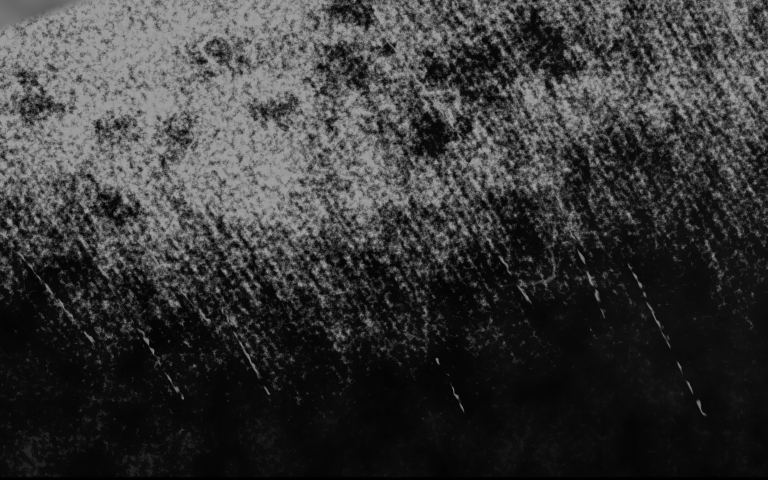
Give the GLSL for this texture, as a Shadertoy shader.

```glsl
// Worn dark metal: pale eroded coating, diagonal scratches and shadowed lower half.

const vec2 SCRATCH_DIR = vec2(0.55, -0.835);

// Dark blots in the coating: centre and radius.
const vec3 BLOTS[11] = vec3[11](
    vec3(0.07, 0.80, 0.060), vec3(0.46, 0.885, 0.060), vec3(0.58, 0.765, 0.050),
    vec3(0.72, 0.84, 0.085), vec3(0.35, 0.71, 0.065), vec3(0.24, 0.57, 0.040),
    vec3(0.73, 0.98, 0.050), vec3(0.91, 0.72, 0.065), vec3(0.97, 0.85, 0.080),
    vec3(0.23, 0.74, 0.035), vec3(1.14, 0.90, 0.085));

// Long bright scratches: start and end.
const vec4 SCRATCHES[9] = vec4[9](
    vec4(0.96, 0.59, 1.11, 0.36), vec4(1.15, 0.62, 1.26, 0.34),
    vec4(1.31, 0.45, 1.47, 0.13), vec4(0.14, 0.55, 0.38, 0.17),
    vec4(0.27, 0.52, 0.46, 0.30), vec4(0.91, 0.25, 0.97, 0.14),
    vec4(0.01, 0.51, 0.20, 0.28), vec4(0.79, 0.94, 1.03, 0.62),
    vec4(0.46, 0.36, 0.56, 0.18));

vec2 hashGradient(vec2 cell) {
    vec3 h = fract(vec3(cell.xyx) * vec3(0.1031, 0.1030, 0.0973));
    h += dot(h, h.yzx + 33.33);
    float angle = 6.2832 * fract((h.x + h.y) * h.z);
    return vec2(cos(angle), sin(angle));
}

float gradientNoise(vec2 p) {
    vec2 i = floor(p), f = p - i;
    vec2 u = f * f * f * (f * (f * 6.0 - 15.0) + 10.0);
    float a = dot(hashGradient(i), f);
    float b = dot(hashGradient(i + vec2(1, 0)), f - vec2(1, 0));
    float c = dot(hashGradient(i + vec2(0, 1)), f - vec2(0, 1));
    float d = dot(hashGradient(i + 1.0), f - 1.0);
    return 1.4 * mix(mix(a, b, u.x), mix(c, d, u.x), u.y);
}

float fbm(vec2 p, int octaves) {
    float sum = 0.0, amplitude = 0.6;
    for (int i = 0; i < octaves; i++) {
        sum += amplitude * gradientNoise(p);
        p = mat2(1.6, 1.2, -1.2, 1.6) * p + 17.3;
        amplitude *= 0.65;
    }
    return sum;
}

// x runs across the scratches, y along them; they steepen to the right.
vec2 scratchSpace(vec2 p) {
    vec2 dir = normalize(SCRATCH_DIR - vec2(0.05 * p.x, 0.0));
    return vec2(dot(p, vec2(-dir.y, dir.x)), dot(p, dir));
}

float segmentDistance(vec2 p, vec2 a, vec2 b) {
    vec2 ab = b - a;
    return length(p - a - ab * clamp(dot(p - a, ab) / dot(ab, ab), 0.0, 1.0));
}

// Lower border of the pale coating.
float coatingEdge(float x) {
    return 0.43 + 0.25 * smoothstep(0.6, 1.35, x) + 0.11 * smoothstep(0.35, 0.0, x);
}

float blotMask(vec2 p, float roughness) {
    float mask = 0.0;
    for (int i = 0; i < BLOTS.length(); i++) {
        float d = length((p - BLOTS[i].xy) * vec2(0.85, 1.15)) / BLOTS[i].z;
        mask = max(mask, smoothstep(1.35, 0.1, d + 1.3 * roughness));
    }
    return mask;
}

float scratchMask(vec2 p, float wobble, float breakup) {
    float mask = 0.0;
    for (int i = 0; i < SCRATCHES.length(); i++) {
        float d = segmentDistance(p + 0.0025 * wobble, SCRATCHES[i].xy, SCRATCHES[i].zw);
        mask = max(mask, smoothstep(0.0045, 0.0005, d + 0.002 * wobble));
    }
    return mask * smoothstep(-0.25, 0.3, breakup);
}

void mainImage(out vec4 fragColor, in vec2 fragCoord) {
    vec2 p = fragCoord / iResolution.y;
    vec2 s = scratchSpace(p);
    float right = smoothstep(0.5, 1.0, p.x);

    // Noise layers
    float patches = fbm(p * 8.0, 4);
    float grain = fbm(p * 75.0, 3);
    float streak = 0.6 * gradientNoise(s * vec2(48.0, 4.0))
                 + 0.9 * gradientNoise(s * vec2(110.0, 13.0) + 9.0);

    // Coating coverage, worn away by grain, streaks and blots
    float height = p.y - coatingEdge(p.x);
    float coverage = min(0.43 + height * mix(2.3, 1.7, right), mix(0.94, 0.6, right));
    float streakiness = mix(mix(0.32, 0.12, smoothstep(0.05, 0.3, height)), 0.33, right);
    float ridge = p.y - 0.585 - 0.12 * (p.x - 0.8);
    float band = smoothstep(0.035, 0.0, abs(ridge))
               * smoothstep(0.6, 0.8, p.x) * smoothstep(1.25, 1.05, p.x);
    float field = coverage + 0.62 * grain + streakiness * streak + 0.32 * patches + 0.2 * band;
    field -= 0.42 * blotMask(p, fbm(p * 24.0, 4));
    float coating = smoothstep(0.04, 1.1, field);

    // Dark base with dim flecks and a faint haze at lower right
    float haze = smoothstep(0.9, 1.5, p.x) * smoothstep(0.0, 0.3, p.y);
    float base = 0.034 + 0.025 * haze + 0.03 * patches;
    float fleckArea = smoothstep(0.4, 0.0, length((p - vec2(0.2, 0.11)) * vec2(0.8, 1.3)));
    base += (0.03 + 0.07 * fleckArea) * smoothstep(0.1, 0.8, grain + 0.7 * patches);
    float value = mix(max(base, 0.012), 0.6 + 0.04 * grain, coating);

    // Bright scratches and a small chipped rim
    float scratch = scratchMask(p, gradientNoise(p * 70.0), gradientNoise(s * vec2(90.0, 45.0)));
    value = mix(value, 0.58, 0.8 * scratch);
    vec2 chip = p - vec2(1.11, 0.465);
    float rim = smoothstep(0.006, 0.001, abs(length(chip) - 0.045 - 0.03 * patches));
    value += 0.16 * rim * smoothstep(0.0, 0.04, chip.x - 0.4 * chip.y);

    // Soft backdrop beyond the top left rim, and the dark bottom border
    float corner = p.y - 0.935 - 0.35 * p.x;
    float backdrop = 0.42 + 0.08 * gradientNoise(p * 14.0);
    value = mix(value, backdrop, smoothstep(-0.012, 0.016, corner));
    value *= smoothstep(0.003, 0.009, p.y);
    fragColor = vec4(vec3(clamp(value, 0.0, 1.0)), 1.0);
}
```
